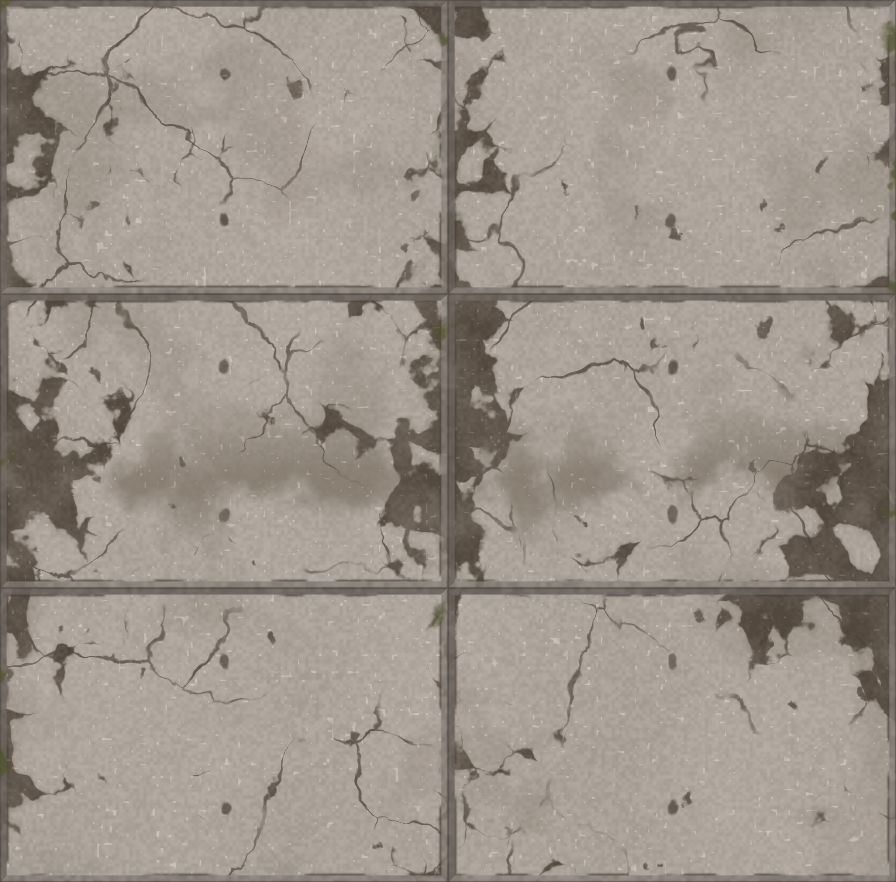
This texture is drawn by a Shadertoy shader. Its source:

```glsl
const vec2 GRID = vec2(2.0, 3.0);
const float JOINT_HALF = 0.0075;
const vec3 STONE_DARK = vec3(0.625, 0.595, 0.555);
const vec3 STONE_LIGHT = vec3(0.715, 0.675, 0.645);
const vec3 DAMP = vec3(0.49, 0.45, 0.40);
const vec3 DIRT = vec3(0.43, 0.39, 0.35);
const vec3 DIRT_DEEP = vec3(0.30, 0.26, 0.22);
const vec3 JOINT_SHADE = vec3(0.44, 0.41, 0.39);
const vec3 JOINT_LIGHT = vec3(0.58, 0.55, 0.52);
const vec3 MOSS = vec3(0.31, 0.33, 0.17);

vec2 hash22(vec2 p) {
    vec3 q = fract(vec3(p.xyx) * vec3(0.1031, 0.1030, 0.0973));
    q += dot(q, q.yzx + 33.33);
    return fract((q.xx + q.yz) * q.zy);
}

float noise(vec2 p) {
    vec2 i = floor(p), f = fract(p);
    f = f * f * (3.0 - 2.0 * f);
    float low = mix(hash22(i).x, hash22(i + vec2(1, 0)).x, f.x);
    float high = mix(hash22(i + vec2(0, 1)).x, hash22(i + vec2(1, 1)).x, f.x);
    return mix(low, high, f.y);
}

float fbm(vec2 p) {
    float sum = 0.0, amp = 0.5;
    for (int i = 0; i < 5; i++) {
        sum += amp * noise(p);
        p = mat2(1.6, 1.2, -1.2, 1.6) * p + 7.3;
        amp *= 0.5;
    }
    return sum;
}

vec2 warp(vec2 p, float freq, float amount) {
    return p + amount * (vec2(fbm(p * freq), fbm(p * freq + 31.7)) - 0.5);
}

// Distance to the nearest border between scattered cells
float cellBorder(vec2 p, float scale) {
    p *= scale;
    vec2 base = floor(p), nearest = vec2(9.0);
    for (int k = 0; k < 9; k++) {
        vec2 c = base + vec2(k % 3, k / 3) - 1.0;
        vec2 r = c + hash22(c) - p;
        if (dot(r, r) < dot(nearest, nearest)) nearest = r;
    }
    float border = 9.0;
    for (int k = 0; k < 25; k++) {
        vec2 c = base + vec2(k % 5, k / 5) - 2.0;
        vec2 r = c + hash22(c) - p, gap = r - nearest;
        if (dot(gap, gap) > 1e-4)
            border = min(border, dot(0.5 * (nearest + r), normalize(gap)));
    }
    return border / scale;
}

// Wear gathers beside upright joints, most of all in the middle row
float wearAmount(vec2 p, vec2 local, vec2 tile) {
    float row = mix(0.5, 1.1, exp(-pow((p.y - 0.47) / 0.15, 2.0)));
    float sides = exp(-local.x / 0.16) + 0.8 * exp((local.x - 1.0) / 0.11);
    float corner = 0.6 * exp(-dot(p - vec2(0.91, 0.34), p - vec2(0.91, 0.34)) / 0.012);
    return sides * row * mix(0.8, 1.15, hash22(tile + 4.0).x) + corner;
}

// Two fixed marks on the centre line, then ragged random blots
float blots(vec2 local, vec2 tile, float px) {
    float mask = 0.0;
    for (int i = 0; i < 8; i++) {
        vec2 rnd = hash22(tile * 17.0 + float(i) * 3.1);
        bool fixedMark = i < 2;
        vec2 centre = fixedMark ? vec2(0.5, 0.25 + 0.5 * float(i)) : 0.06 + 0.88 * rnd;
        float radius = fixedMark ? 0.007 : mix(0.003, 0.011, rnd.x * rnd.y);
        vec2 r = (local - centre) / GRID;
        r = warp(r + rnd * 5.0, 55.0, fixedMark ? 0.009 : 0.03) - rnd * 5.0;
        float d = length(r * vec2(1.25, 0.9)) - radius;
        mask = max(mask, smoothstep(px + 0.001, -px - 0.001, d));
    }
    return mask;
}

vec3 jointColor(vec2 p, vec2 local, vec2 inset, float px) {
    float lit = inset.x < inset.y ? step(0.5, local.x) : step(local.y, 0.5);
    vec3 col = mix(JOINT_SHADE, JOINT_LIGHT, lit * (0.5 + 0.6 * fbm(p * 9.0)));
    float seam = smoothstep(0.001 + px, 0.0, min(inset.x, inset.y));
    col = mix(col, DIRT_DEEP, 0.65 * seam);
    return col * (0.92 + 0.16 * noise(p * 160.0));
}

void mainImage(out vec4 fragColor, in vec2 fragCoord) {
    vec2 p = fragCoord / iResolution.xy;
    float px = 1.0 / iResolution.y;
    vec2 tile = floor(p * GRID), local = fract(p * GRID);
    vec2 inset = min(local, 1.0 - local) / GRID;
    float edge = min(inset.x, inset.y);
    vec2 q = p + tile * 3.7;
    float wear = wearAmount(p, local, tile);
    float grain = noise(p * 260.0), cloud = fbm(q * 13.0);

    // Sandy slab with soft damp patches
    float tone = 0.5 + 0.7 * (fbm(p * 6.0) - 0.5) + 0.75 * (grain - 0.5);
    vec3 col = mix(STONE_DARK, STONE_LIGHT, clamp(tone + 0.1, 0.0, 1.0));
    float band = exp(-pow((p.y - 0.45) / 0.055, 2.0));
    float damp = smoothstep(0.52, 0.72, fbm(p * 10.0 + 2.0) + 0.13 * band + 0.1 * wear);
    col = mix(col, DAMP, 0.75 * damp * (0.3 + 0.7 * band));

    // Dirt spreads from a web of veins and leaves pale islands
    float spread = smoothstep(0.28, 1.0, wear + 1.5 * (cloud - 0.48));
    float web = cellBorder(warp(q, 20.0, 0.07), 15.0);
    float depth = 0.036 * spread - web - 0.002;
    float stain = smoothstep(-0.0015 - px, 0.0015 + px, depth);
    float halo = smoothstep(-0.012, 0.004, depth) * smoothstep(0.05, 0.3, spread);

    // Broken hairline cracks
    float line = cellBorder(warp(warp(q, 7.0, 0.13), 45.0, 0.018), 6.5);
    float width = 0.0004 + 0.0022 * noise(q * 40.0);
    float shown = smoothstep(0.47, 0.57, fbm(q * 8.0 + 19.0) + 0.12 * wear);
    float crack = shown * smoothstep(width + px, width - px, line);

    vec3 dirt = mix(DIRT_DEEP, DIRT, clamp(1.6 * fbm(p * 24.0) - 0.35 + 0.4 * (grain - 0.5), 0.0, 1.0));
    col = mix(col, DAMP, 0.4 * halo);
    col = mix(col, dirt, 0.92 * stain);
    col = mix(col, dirt, 0.8 * max(crack, blots(local, tile, px)));

    // Grimy slab rim, joint strips and a little moss
    float rim = smoothstep(JOINT_HALF + 0.004, JOINT_HALF, edge);
    col = mix(col, DIRT_DEEP, 0.8 * rim * smoothstep(0.4, 0.6, fbm(p * 28.0)));
    float joint = smoothstep(px, -px, edge - JOINT_HALF);
    col = mix(col, jointColor(p, local, inset, px), joint * (1.0 - 0.3 * stain));
    float moss = smoothstep(0.68, 0.76, fbm(p * 21.0 + 50.0)) * smoothstep(0.022, 0.006, inset.x);
    col = mix(col, MOSS, 0.7 * moss);

    // Pale grit flecks
    col += 0.1 * smoothstep(0.86, 0.97, noise(p * 210.0 + 9.0)) * (1.0 - joint);
    fragColor = vec4(col, 1.0);
}
```
